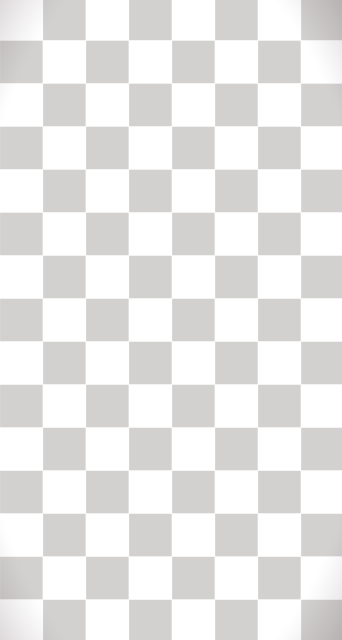
Give the GLSL for this pattern, as a WebGL 1 fragment shader.

```glsl
precision highp float;

uniform vec2 u_resolution;

// Lengths are fractions of the canvas height
const float PITCH = 0.0672;
const float SEAM = 0.0007;
const vec2 GRID_CENTER = vec2(0.0014, 0.0);

const vec3 WHITE = vec3(1.0);
const vec3 GRAY = vec3(0.824, 0.820, 0.812);

// Corner shading, measured on an ellipse through the edge midpoints at 1.0
const vec3 CORNER_TINT = vec3(0.865, 0.85, 0.86);
const float SHADE_START = 1.16;
const float SHADE_END = 1.414;

// Antialiased coverage of squares that repeat every two cells
float squareLattice(vec2 p, float pixel) {
  vec2 q = mod(p + PITCH, 2.0 * PITCH) - PITCH;
  vec2 inside = 0.5 * (PITCH - SEAM) - abs(q);
  vec2 coverage = clamp(inside / pixel + 0.5, 0.0, 1.0);
  return coverage.x * coverage.y;
}

// Two lattices, offset diagonally by one cell, form the checkerboard
float checkerboard(vec2 p, float pixel) {
  vec2 q = p - vec2(0.5 * PITCH, 0.0);
  return min(squareLattice(q, pixel) + squareLattice(q - PITCH, pixel), 1.0);
}

vec3 cornerShade(vec2 uv) {
  float radius = length(2.0 * uv - 1.0);
  float amount = clamp((radius - SHADE_START) / (SHADE_END - SHADE_START), 0.0, 1.0);
  return mix(vec3(1.0), CORNER_TINT, pow(amount, 1.2));
}

void main() {
  vec2 uv = gl_FragCoord.xy / u_resolution;
  float pixel = 1.0 / u_resolution.y;
  vec2 p = (gl_FragCoord.xy - 0.5 * u_resolution) * pixel - GRID_CENTER;

  vec3 color = mix(WHITE, GRAY, checkerboard(p, pixel));
  gl_FragColor = vec4(color * cornerShade(uv), 1.0);
}
```
